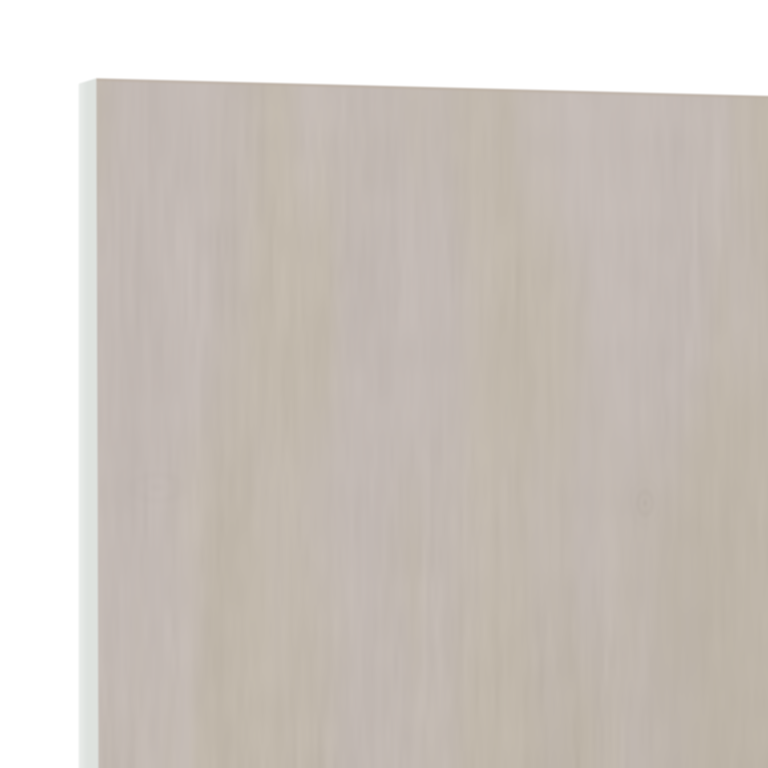
A Shadertoy shader for this texture:

```glsl
// Corner of a pale wood-grain board with a light edge strip on white.
// Two straight edges mask the board; its grain is value noise stretched
// along the vertical, over broad alternating pink and beige bands.

float hash(vec2 cell) {
    vec3 p = fract(vec3(cell.xyx) * 0.1031);
    p += dot(p, p.yzx + 33.33);
    return fract((p.x + p.y) * p.z);
}

// Smooth value noise, centred on zero
float noise(vec2 p) {
    vec2 cell = floor(p), f = fract(p);
    f = f * f * (3.0 - 2.0 * f);
    float low = mix(hash(cell), hash(cell + vec2(1, 0)), f.x);
    float high = mix(hash(cell + vec2(0, 1)), hash(cell + vec2(1, 1)), f.x);
    return mix(low, high, f.y) - 0.5;
}

// Faint knot: a soft spot with rings around it
float knot(vec2 p, vec2 size) {
    float r = length(p / size);
    return exp(-r * r) * (0.6 + 0.4 * cos(r * 9.0));
}

vec3 wood(vec2 uv) {
    // Broad bands, pinker towards the top
    float wander = noise(uv * vec2(5.0, 3.0) + 7.0);
    float band = cos(6.2832 * (uv.x - 0.19 + 0.05 * wander) / 0.32);
    float pink = 0.47 + 0.38 * band + 0.45 * (uv.y - 0.45);
    pink += 0.75 * noise(uv * vec2(17.0, 3.5)) + 0.3 * noise(uv * vec2(50.0, 5.0));
    vec3 color = mix(vec3(0.755, 0.720, 0.672), vec3(0.768, 0.732, 0.712),
                     smoothstep(0.0, 1.0, pink));

    // Fine broken streaks and slow changes of lightness
    float patchy = 0.6 + 0.8 * (noise(uv * vec2(9.0, 8.0) + 31.0) + 0.5);
    float streaks = 0.013 * noise(uv * vec2(105.0, 6.0) + 3.0)
                  + 0.012 * noise(uv * vec2(190.0, 22.0) + 11.0);
    color += streaks * patchy;
    color += 0.018 * noise(uv * vec2(24.0, 1.6) + 19.0);
    color += 0.008 * noise(uv * vec2(30.0, 26.0) + 43.0);

    // Two small knots, and a slight falloff to the lower right
    color -= 0.022 * knot(uv - vec2(0.840, 0.345), vec2(0.014, 0.022));
    color -= 0.012 * knot(uv - vec2(0.205, 0.365), vec2(0.045, 0.025));
    return color - 0.012 * uv.x * (1.0 - uv.y);
}

void mainImage(out vec4 fragColor, in vec2 fragCoord) {
    vec2 uv = fragCoord / iResolution.xy;
    float soft = max(0.0022, 0.8 / iResolution.y);

    // Corner line between strip and face, and depth below the sloping top
    float corner = 0.1255 + 0.003 * (0.9 - uv.y);
    float slope = uv.x < corner ? -0.10 : 0.0262;
    float depth = 0.898 - slope * (uv.x - corner) - uv.y;
    depth -= uv.x < corner ? 0.2 * (corner - uv.x) : 0.0;

    // Face with a thin tan rim along its top
    vec3 face = wood(uv);
    float rim = 1.0 - smoothstep(0.001, 0.006, depth);
    face = mix(face, vec3(0.735, 0.685, 0.635), 0.6 * rim);

    // Strip, brighter at its outer side
    vec3 strip = mix(vec3(0.915, 0.925, 0.915), vec3(0.870, 0.885, 0.872),
                     smoothstep(0.101, 0.116, uv.x));
    vec3 board = mix(strip, face, smoothstep(-soft, soft, uv.x - corner));

    // Board over the white ground
    float inside = smoothstep(-soft, soft, depth)
                 * smoothstep(-soft, soft, uv.x - 0.1025);
    fragColor = vec4(mix(vec3(1.0), board, inside), 1.0);
}
```
